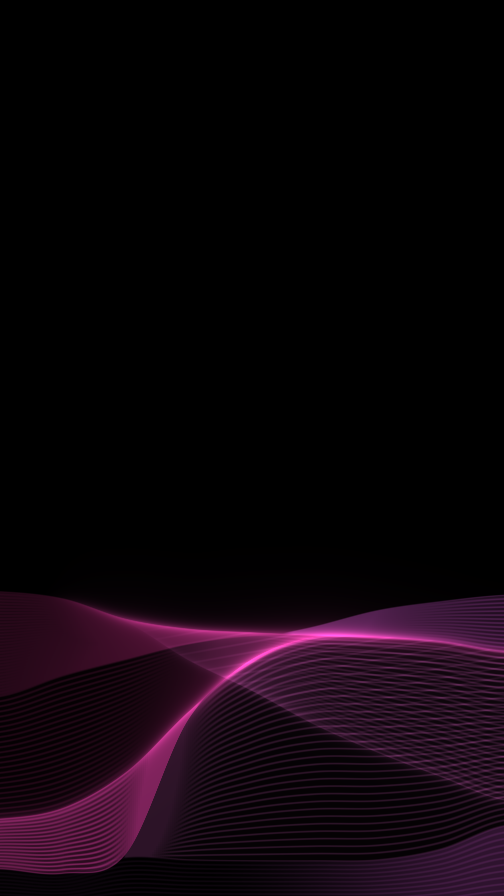
Reproduce this background procedurally as a Shadertoy shader.

```glsl
// Translucent magenta ribbons of fine threads flowing over black.
// Each sheet spans two spline curves and is ruled by evenly spaced threads;
// the folds where sheets pinch together carry a soft glow.

const vec3 MAROON = vec3(0.42, 0.09, 0.27);
const vec3 PINK   = vec3(0.80, 0.22, 0.58);
const vec3 VIOLET = vec3(0.43, 0.18, 0.43);
const vec3 MAUVE  = vec3(0.36, 0.16, 0.32);
const float THREAD_WIDTH = 0.0018;
const float GLOW_WIDTH   = 0.0045;
const int LAST_KNOT = 8;

// Curve heights at equal steps from the left side to the right
const float CREST[9] = float[9](.340, .332, .309, .298, .294, .291, .289, .284, .273);
const float FOLD[9]  = float[9](.223, .246, .264, .281, .290, .290, .288, .283, .272);
const float SWEEP[9] = float[9](.086, .098, .138, .206, .264, .289, .289, .284, .273);
const float HEM[9]   = float[9](.030, .025, .047, .198, .260, .288, .288, .283, .272);
const float HUMP[9]  = float[9](.200, .220, .240, .260, .285, .301, .319, .329, .336);
const float SLOPE[9] = float[9](.340, .331, .306, .263, .229, .191, .160, .133, .107);
const float BASIN[9] = float[9](.030, .025, .043, .040, .039, .039, .040, .052, .078);

// Catmull-Rom spline through the knots
float curve(float knots[9], float x) {
    float s = clamp(x, 0.0, 0.9999) * float(LAST_KNOT);
    int i = int(s);
    float f = fract(s);
    float before = knots[max(i - 1, 0)];
    float start = knots[i];
    float end = knots[i + 1];
    float after = knots[min(i + 2, LAST_KNOT)];
    float m0 = 0.5 * (end - before);
    float m1 = 0.5 * (after - start);
    float d = end - start;
    return start + f * (m0 + f * (3.0 * d - 2.0 * m0 - m1 + f * (m0 + m1 - 2.0 * d)));
}

// Threads at whole phases, fading to their mean when too fine to resolve
float threads(float phase) {
    float halfWidth = fwidth(phase) * max(1.0, THREAD_WIDTH * iResolution.y);
    float d = abs(fract(phase + 0.5) - 0.5);
    float ridge = 1.0 - smoothstep(0.0, max(halfWidth, 1e-4), d);
    return mix(ridge, min(halfWidth, 1.0), smoothstep(0.35, 0.75, halfWidth));
}

// x: smooth coverage between two heights, y: threads inside it
vec2 sheet(float y, float top, float bottom, float count) {
    float edge = 1.0 / iResolution.y;
    float span = top - bottom;
    float cover = smoothstep(-edge, edge, y - bottom)
                * smoothstep(-edge, edge, top - y)
                * smoothstep(0.0, 0.004, span);
    float phase = count * (y - bottom) / max(span, 0.002);
    return cover * vec2(1.0, threads(phase));
}

// Thin bright core with a wider halo
float glow(float y, float height, float slope) {
    float d = abs(y - height) / sqrt(1.0 + slope * slope);
    return exp(-d / GLOW_WIDTH) + 0.18 * exp(-d / (GLOW_WIDTH * 5.0));
}

void mainImage(out vec4 fragColor, in vec2 fragCoord) {
    vec2 uv = fragCoord / iResolution.xy;
    float x = uv.x, y = uv.y;
    float crest = curve(CREST, x);
    float fold  = curve(FOLD, x);
    float sweep = curve(SWEEP, x);
    float hem   = curve(HEM, x);
    float hump  = curve(HUMP, x);
    float slope = curve(SLOPE, x);
    float basin = curve(BASIN, x);

    vec2 wing   = sheet(y, crest, fold, 34.0);
    vec2 hollow = sheet(y, fold, sweep, 24.0);
    vec2 ribbon = sheet(y, sweep, hem, 16.0);
    vec2 fan    = sheet(y, min(sweep, hem), basin, 30.0);
    vec2 mesh   = sheet(y, crest, slope, 24.0);
    vec2 veil   = sheet(y, hump, crest, 14.0);
    vec2 floorSheet = sheet(y, basin, -0.03, 15.0);
    float hatch = threads((y - 0.10 * x) * 90.0);

    // Sheets, from dim to bright
    float right = smoothstep(0.40, 1.0, x);
    vec3 color = MAROON * dot(wing, vec2(0.28, 0.24)) * mix(0.8, 1.25, smoothstep(0.0, 0.4, x));
    color += MAROON * dot(hollow, vec2(0.04, 0.26));
    color += MAUVE * dot(fan, vec2(0.05, 0.42));
    color += MAUVE * (dot(mesh, vec2(0.08, 0.34)) + 0.20 * mesh.x * hatch)
           * smoothstep(0.20, 0.55, x);
    color += VIOLET * dot(veil, vec2(0.28, 0.38));
    color += VIOLET * dot(floorSheet, vec2(0.42 * right, 0.12 + 0.10 * right));
    color += PINK * dot(ribbon, vec2(0.20, 0.40));

    // Glowing folds
    float stepX = 0.004;
    float aspect = iResolution.y / iResolution.x;
    float sweepSlope = aspect * (curve(SWEEP, x + stepX) - curve(SWEEP, x - stepX)) / (2.0 * stepX);
    float sweepGain = 0.22 + 0.50 * exp(-pow((x - 0.53) / 0.20, 2.0));
    float crestGain = 0.50 * smoothstep(0.08, 0.30, x) * (1.0 - 0.65 * smoothstep(0.65, 1.0, x));
    color += PINK * sweepGain * glow(y, sweep, sweepSlope);
    color += PINK * crestGain * glow(y, crest, 0.0);
    color += MAUVE * 0.22 * smoothstep(0.2, 0.4, x) * glow(y, slope, 0.4);

    fragColor = vec4(min(color, vec3(1.0)), 1.0);
}
```
